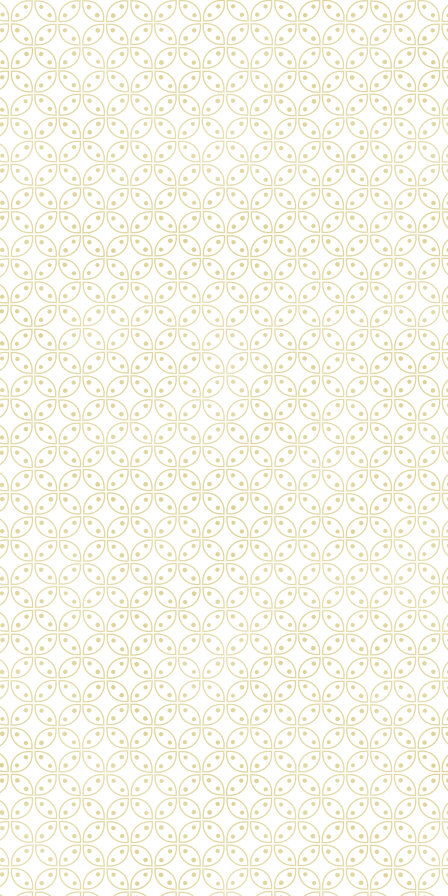
This pattern is drawn by a WebGL 2 fragment shader. Its source:

```glsl
#version 300 es
precision highp float;
// Lattice of outlined leaves with two dots each, forming four-petal flowers in pale gold on white.

uniform vec2 u_resolution;
out vec4 fragColor;

const vec2 REPEATS = vec2(18.7, 38.2);    // leaves across and down
const vec2 LATTICE_ORIGIN = vec2(0.41, 0.23);
const vec3 PAPER = vec3(1.0);
const vec3 OUTLINE_GOLD = vec3(0.885, 0.845, 0.645);
const vec3 DOT_GOLD = vec3(0.88, 0.84, 0.63);

vec2 hash2(vec2 p) {
  vec3 q = fract(vec3(p.xyx) * vec3(0.1031, 0.1030, 0.0973));
  q += dot(q, q.yzx + 33.33);
  return fract((q.xx + q.yz) * q.zy);
}

float cornerGradient(vec2 corner, vec2 offset) {
  float angle = 6.2832 * hash2(corner).x;
  return dot(vec2(cos(angle), sin(angle)), offset);
}

float gradientNoise(vec2 p) {
  vec2 i = floor(p), f = fract(p);
  vec2 u = f * f * f * (f * (f * 6.0 - 15.0) + 10.0);
  vec2 e = vec2(1.0, 0.0);
  float low = mix(cornerGradient(i, f), cornerGradient(i + e, f - e), u.x);
  float high = mix(cornerGradient(i + e.yx, f - e.yx), cornerGradient(i + e.xx, f - e.xx), u.x);
  return mix(low, high, u.y);
}

// Coverage of a shape from its signed distance.
float coverage(float distance, float softness) {
  return 1.0 - smoothstep(-softness, softness, distance);
}

// Full leaf along the rising diagonal: a square with its other two corners rounded.
float leafDistance(vec2 p, float halfSize, float rounding) {
  vec2 folded = vec2(max(p.x, p.y), -min(p.x, p.y));
  vec2 v = folded - (halfSize - rounding);
  return length(max(v, 0.0)) + min(max(v.x, v.y), 0.0) - rounding;
}

// Line of the given width lying just inside the edge of a shape.
float innerLine(float distance, float width) {
  return abs(distance + 0.5 * width) - 0.5 * width;
}

// Ink amounts of the outline (x) and the two dots (y) of one leaf.
vec2 leafInk(vec2 p, vec2 seed, float softness) {
  float edge = leafDistance(p, 0.465, 0.76);
  float outline = coverage(innerLine(edge, 0.055), softness);
  float dots = 0.0;
  for (int k = 0; k < 2; k++) {
    float side = float(2 * k - 1);
    vec2 variation = hash2(seed + 71.0 * float(k)) - 0.5;
    vec2 centre = side * vec2(0.18) + 0.03 * variation;
    float radius = 0.092 + 0.015 * variation.x;
    dots = max(dots, coverage(length(p - centre) - radius, softness));
  }
  return vec2(outline, dots);
}

void main() {
  vec2 uv = gl_FragCoord.xy / u_resolution;
  vec2 p = uv * REPEATS - LATTICE_ORIGIN;

  // Slight hand-drawn drift of the rows and columns.
  vec2 drift = vec2(gradientNoise(p * 0.23 + 5.0), gradientNoise(p * 0.31 + 40.0));
  p += 0.04 * drift;

  // Neighbouring cells mirror the leaf so that tips gather in fours.
  vec2 cell = floor(p);
  vec2 local = fract(p) - 0.5;
  float parity = mod(cell.x + cell.y, 2.0);
  local.x *= parity > 0.5 ? 1.0 : -1.0;
  local += 0.015 * (hash2(cell + 13.0) - 0.5);

  // Printed ink, a little stronger in some areas than in others.
  float softness = 0.7 * REPEATS.y / u_resolution.y;
  float strength = 1.0 + 0.3 * gradientNoise(p * 0.27 + 90.0);
  vec2 ink = strength * leafInk(local, cell, softness);
  vec3 color = mix(PAPER, OUTLINE_GOLD, ink.x);
  fragColor = vec4(mix(color, DOT_GOLD, ink.y), 1.0);
}
```
